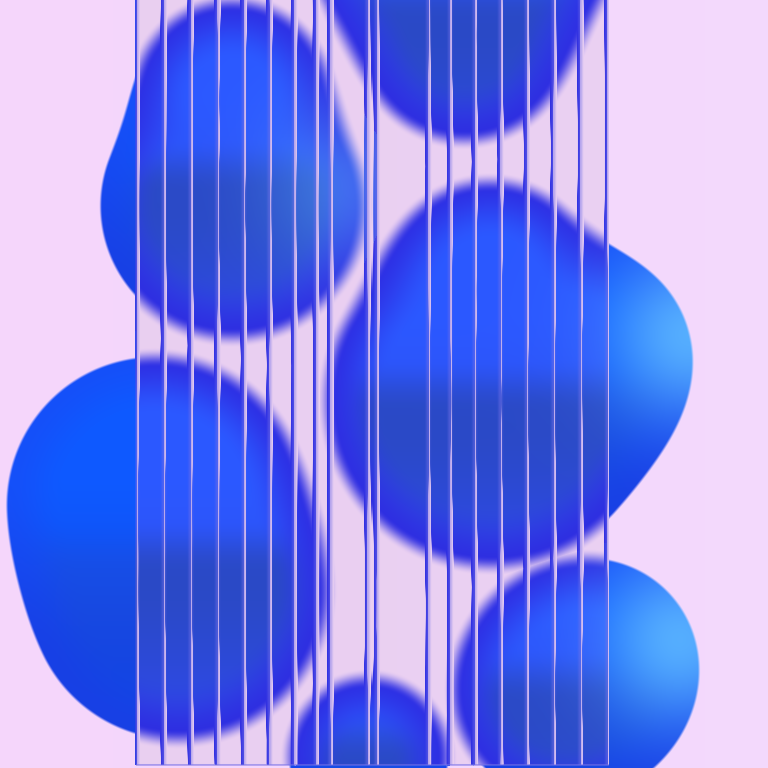
Give the GLSL for this background, as a three.js fragment shader.

```glsl
// Glossy blue blobs on a pale pink ground, partly behind a pane of ribbed glass.
// Blobs are smooth unions of discs; the glass softens their edges and each
// groove bends the distance field, which draws the tapering light and dark spikes.

varying vec2 vUv;

// Ground and glass colours
const vec3 PINK = vec3(0.960, 0.838, 0.985);
const vec3 PINK_LIGHT = vec3(0.952, 0.850, 0.990);
const vec3 GLASS_TINT = vec3(0.905, 0.805, 0.935);
const vec3 GROOVE_TINT = vec3(0.46, 0.44, 0.90);

// Blob colours
const vec3 BLUE = vec3(0.055, 0.350, 1.000);
const vec3 BLUE_LOW = vec3(0.070, 0.270, 0.900);
const vec3 GLASS_BLUE = vec3(0.170, 0.345, 1.000);
const vec3 GLASS_LOW = vec3(0.180, 0.285, 0.900);
const vec3 BAND_BLUE = vec3(0.165, 0.285, 0.760);
const vec3 RIM_VIOLET = vec3(0.180, 0.165, 0.880);
const vec3 GLOW_CYAN = vec3(0.360, 0.720, 1.000);

// Pane layout
const float PANE_CENTER = 0.4845;
const float PANE_HALF = 0.308;
const float PANE_BOTTOM = 0.004;
const float RIB_PITCH = 0.0358;
const float RIB_START = 0.0156;
const float RIB_SPREAD = 0.052;
const float RIB_LAST = 8.0;
const float TWIN_OFFSET = 0.006;

// Optics
const float GROOVE_WIDTH = 0.0050;
const float GROOVE_BEND = 0.24;
const float SHARP_EDGE = 0.0022;
const float SOFT_EDGE = 0.013;
const float MELT = 0.05;

struct Blob {
  float dist;
  float band;  // height where the dark band begins
  vec3 glow;   // position and strength of the highlight
};

float disc(vec2 p, float x, float y, float r) {
  return length(p - vec2(x, y)) - r;
}

float melt(float a, float b) {
  float h = max(MELT - abs(a - b), 0.0) / MELT;
  return min(a, b) - 0.25 * MELT * h * h;
}

void addBlob(inout Blob nearest, float d, float band, vec3 glow) {
  if (d < nearest.dist) nearest = Blob(d, band, glow);
}

Blob nearestBlob(vec2 p) {
  Blob b = Blob(10.0, 0.0, vec3(0.0));
  // Upper left, upper middle, large right
  addBlob(b, melt(disc(p, 0.303, 0.732, 0.172), disc(p, 0.302, 0.870, 0.128)),
          0.785, vec3(0.456, 0.759, 0.7));
  addBlob(b, melt(disc(p, 0.605, 0.954, 0.137), disc(p, 0.602, 1.091, 0.202)),
          1.010, vec3(0.0));
  float large = melt(disc(p, 0.641, 0.479, 0.216), disc(p, 0.638, 0.622, 0.141));
  addBlob(b, melt(large, disc(p, 0.751, 0.529, 0.151)),
          0.499, vec3(0.898, 0.564, 1.0));
  // Lower left, lower middle, lower right
  addBlob(b, melt(disc(p, 0.202, 0.342, 0.193), disc(p, 0.232, 0.232, 0.195)),
          0.290, vec3(0.0));
  addBlob(b, disc(p, 0.480, 0.014, 0.103), 0.043, vec3(0.0));
  addBlob(b, melt(disc(p, 0.771, 0.133, 0.137), disc(p, 0.736, 0.102, 0.146)),
          0.121, vec3(0.885, 0.167, 1.0));
  return b;
}

// Signed offset to the closest groove; ribs crowd together toward the middle.
float grooveOffset(float x) {
  float a = abs(x);
  float flatX = sqrt(max(a * a - RIB_SPREAD * RIB_SPREAD, 0.0));
  float first = x < 0.0 ? 0.0 : 1.0;
  float n = clamp(floor((flatX - RIB_START) / RIB_PITCH + 0.5), first, RIB_LAST);
  float rib = a - length(vec2(RIB_START + n * RIB_PITCH, RIB_SPREAD));
  float twin = a - TWIN_OFFSET;
  return (abs(twin) < abs(rib) ? twin : rib) * (x < 0.0 ? -1.0 : 1.0);
}

vec3 shadeBlob(vec2 p, Blob b, float glass) {
  float h = p.y - b.band;
  float lower = smoothstep(0.10, -0.16, h);
  vec3 col = mix(mix(BLUE, BLUE_LOW, lower), mix(GLASS_BLUE, GLASS_LOW, lower), glass);
  float band = smoothstep(0.035, -0.035, h) * smoothstep(-0.24, -0.05, h);
  band *= smoothstep(-0.005, -0.07, b.dist);
  col = mix(col, BAND_BLUE, band * mix(0.25, 0.9, glass));
  col = mix(col, RIM_VIOLET, smoothstep(-0.075, 0.0, b.dist) * mix(0.2, 0.9, glass));
  vec2 toGlow = p - b.glow.xy;
  float glow = b.glow.z * exp(-dot(toGlow, toGlow) / 0.012);
  return mix(col, GLOW_CYAN, glow * mix(0.9, 0.6, glass));
}

void main() {
  vec2 p = vUv;
  float x = p.x - PANE_CENTER;
  float glass = smoothstep(0.001, -0.001, max(abs(x) - PANE_HALF, PANE_BOTTOM - p.y));

  // Grooves push the blob outline inward on one side and outward on the other
  float q = grooveOffset(x);
  float groove = (1.0 - smoothstep(0.0, GROOVE_WIDTH, abs(q))) * glass;
  Blob b = nearestBlob(p);
  float bent = b.dist + GROOVE_BEND * groove * clamp(q / 0.001, -1.0, 1.0);

  vec3 ground = mix(PINK, PINK_LIGHT, p.x);
  ground = mix(ground, GLASS_TINT, glass * mix(0.9, 0.65, p.x));
  float edge = mix(SHARP_EDGE, SOFT_EDGE, glass);
  vec3 col = mix(ground, shadeBlob(p, b, glass), smoothstep(edge, -edge, bent));

  // Faint groove lines and the lower rim of the pane
  col = mix(col, GROOVE_TINT, 0.45 * groove);
  float rim = smoothstep(0.002, 0.0, abs(p.y - PANE_BOTTOM)) * step(abs(x), PANE_HALF);
  col = mix(col, GROOVE_TINT, 0.7 * rim);
  gl_FragColor = vec4(col, 1.0);
}
```
